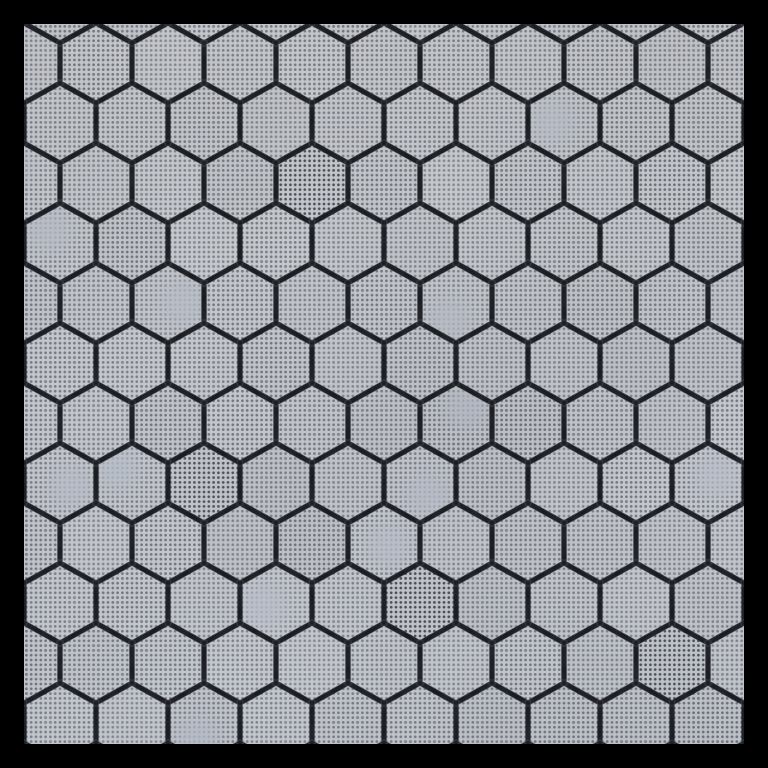
This pattern is drawn by a Shadertoy shader. Its source:

```glsl
// Perforated grey hexagon tiles with dark joints inside a black frame.
#define FRAME 0.03125                    // border width, share of the canvas
#define TILES 10.0                       // tiles across the panel
#define ROW_STRETCH 1.0392               // squashes 12 rows into the panel height
#define GRID_SHIFT vec2(0.5, 0.303)      // centre of the lowest left full tile
#define JOINT 0.037                      // half width of a joint, in tiles
#define HOLES 150.0                      // perforations across the panel
#define HOLE_RADIUS 0.28                 // in hole spacings
#define HOLE_DEPTH 0.27                  // usual darkening of a hole
#define TILE_COLOR vec3(0.755, 0.765, 0.785)
#define JOINT_COLOR vec3(0.115, 0.125, 0.145)

const vec2 LATTICE = vec2(1.0, 1.7320508);

float hash(vec2 p) {
    vec3 v = fract(vec3(p.xyx) * 0.1031);
    v += dot(v, v.yzx + 33.33);
    return fract((v.x + v.y) * v.z);
}

// Offset from the nearest centre of two interleaved rectangular lattices
vec2 hexLocal(vec2 p) {
    vec2 a = p - LATTICE * round(p / LATTICE);
    vec2 h = p - 0.5 * LATTICE;
    vec2 b = h - LATTICE * round(h / LATTICE);
    return dot(a, a) < dot(b, b) ? a : b;
}

// Distance from a point inside a tile to its closest side
float sideDistance(vec2 p) {
    p = abs(p);
    return 0.5 - max(p.x, dot(p, vec2(0.5, 0.8660254)));
}

float cornerDistance(vec2 p) {
    p = abs(p);
    return min(length(p - vec2(0.0, 0.57735)), length(p - vec2(0.5, 0.288675)));
}

// Broad, gentle change of tone made of layered sines
float broadTone(vec2 p) {
    return sin(p.x * 0.7 + sin(p.y * 0.5)) + 0.6 * sin(p.y * 1.1 - p.x * 0.4 + 2.0);
}

// Soft round holes on a square grid
float perforation(vec2 panel, float pixel) {
    float soft = max(0.12, 0.7 * pixel * HOLES);
    float d = length(fract(panel * HOLES) - 0.5);
    return 1.0 - smoothstep(HOLE_RADIUS - soft, HOLE_RADIUS + soft, d);
}

vec3 tileColor(vec2 panel, vec2 q, vec2 local, float pixel) {
    vec2 id = round(2.0 * (q - local) / LATTICE) + 40.0;
    float tone = hash(id);
    float wear = hash(id + 17.3);

    // Uneven hole depth, with a few strongly perforated tiles
    float depth = HOLE_DEPTH * mix(0.85, 1.15, hash(id + 5.7));
    depth += 0.17 * smoothstep(0.92, 0.97, hash(id + 71.9));

    // Off-centre smudges that fill holes, more common near the bottom
    vec2 spot = 0.5 * vec2(hash(id + 31.1), hash(id + 47.7)) - 0.25;
    float smudge = 1.0 - smoothstep(0.1, 0.5, length(local - spot));
    smudge *= step(mix(0.86, 0.98, panel.y), wear);
    depth *= 1.0 - 0.75 * smudge;

    vec3 color = TILE_COLOR + 0.02 * (tone - 0.5) + 0.006 * broadTone(q);
    color -= vec3(0.03, 0.022, 0.01) * smudge;
    color -= vec3(0.012, 0.008, 0.0) * (1.0 - panel.y);
    return color - depth * perforation(panel, pixel) * vec3(1.0, 0.99, 0.98);
}

vec3 jointColor(vec2 q, vec2 local, float side) {
    // Lighter bevel along the edges and a faint seam around each corner
    float bevel = smoothstep(0.4, 1.0, side / JOINT);
    float seam = 1.0 - smoothstep(0.008, 0.022, abs(cornerDistance(local) - 0.045));
    float streak = sin(q.x * 23.0 + sin(q.y * 17.0)) * sin(q.y * 11.0);
    return JOINT_COLOR + 0.05 * bevel + 0.06 * seam + 0.015 * streak;
}

void mainImage(out vec4 fragColor, in vec2 fragCoord) {
    float size = min(iResolution.x, iResolution.y);
    vec2 canvas = (fragCoord - 0.5 * iResolution.xy) / size;
    float span = 1.0 - 2.0 * FRAME;
    vec2 panel = canvas / span + 0.5;
    float pixel = 1.0 / (size * span);

    // Tile grid
    vec2 q = panel * TILES * vec2(1.0, ROW_STRETCH) - GRID_SHIFT;
    vec2 local = hexLocal(q);
    float side = sideDistance(local);
    float aa = 0.75 * pixel * TILES;

    // Tiles, joints and frame
    vec3 tile = tileColor(panel, q, local, pixel);
    vec3 joint = jointColor(q, local, side);
    vec3 color = mix(joint, tile, smoothstep(JOINT - aa, JOINT + aa, side));
    vec2 edge = 0.5 - abs(panel - 0.5);
    color *= smoothstep(-0.5 * pixel, 0.5 * pixel, min(edge.x, edge.y));
    fragColor = vec4(color, 1.0);
}
```
